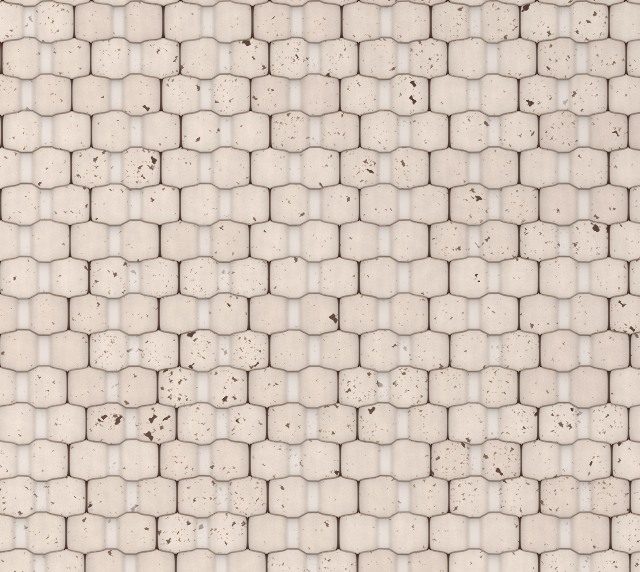
Reproduce this texture procedurally as a WebGL 1 fragment shader.

```glsl
precision highp float;
uniform vec2 u_resolution;

// Layout: one row height is the unit of length
const float COLUMNS = 7.18;
const float ROWS = 15.66;
const float TILE_WIDTH = 2.44;
const float TOP_OFFSET = 0.10;
const float EVEN_SHIFT = 0.82;
const float ODD_SHIFT = 0.03;
const float LOBE_CENTER = 0.28;   // distance from the tile middle
const float LOBE_HALF = 0.22;
const float BEND = 0.075;         // bulge of the row edges
const float LINE_WIDTH = 0.017;
const float JOINT_WIDTH = 0.016;

const vec3 STONE = vec3(0.915, 0.862, 0.815);
const vec3 ROSE = vec3(0.885, 0.820, 0.775);
const vec3 VALLEY = vec3(0.915, 0.885, 0.865);
const vec3 TAN = vec3(0.68, 0.57, 0.47);
const vec3 BROWN = vec3(0.47, 0.38, 0.32);
const vec3 DEEP = vec3(0.18, 0.09, 0.07);

float hash(vec2 p) {
  return fract(sin(dot(p, vec2(127.1, 311.7))) * 43758.5);
}

// Horizontal tile coordinate: the integer part names the tile
float tileCoord(float row, float x) {
  float shift = mod(row, 2.0) < 0.5 ? EVEN_SHIFT : ODD_SHIFT;
  float drift = 0.009 * row * (0.67 - x);
  return x * COLUMNS - shift + drift + 0.03 * (hash(vec2(row, 3.0)) - 0.5);
}

// Position across a lobe: 0 at its crest, 1 at its sides
float lobeSide(float t) {
  return abs(abs(t - 0.5) - LOBE_CENTER) / LOBE_HALF;
}

float hump(float row, float x) {
  float s = min(lobeSide(fract(tileCoord(row, x))), 1.0);
  return 1.0 - s * s * s * s;
}

// Edge above a row: upper lobes push down, lower lobes push up
float rowEdge(float row, float x) {
  return row + BEND * (hump(row - 1.0, x) - hump(row, x));
}

// Scattered irregular holes, one candidate per cell
float pits(vec2 p, float density, float blur) {
  p += 0.09 * sin(p.yx * 8.0) + 0.05 * sin(p.yx * 19.0 + 1.7);
  vec2 cell = floor(p);
  float a = hash(cell);
  float b = hash(cell + 17.3);
  vec2 offset = fract(p) - 0.32 - 0.36 * vec2(a, b);
  offset *= mix(vec2(0.75, 1.35), vec2(1.5, 0.7), b);
  float radius = 0.09 + 0.17 * hash(cell + 5.9);
  float hole = 1.0 - smoothstep(radius - blur, radius + blur, length(offset));
  return hole * step(hash(cell + 41.7), density);
}

void main() {
  vec2 uv = gl_FragCoord.xy / u_resolution;
  float px = ROWS / u_resolution.y;
  float r = (1.0 - uv.y) * ROWS - TOP_OFFSET;

  // Find the row between its curved edges
  float nearest = floor(r + 0.5);
  float row = r < rowEdge(nearest, uv.x) ? nearest - 1.0 : nearest;
  float fromTop = r - rowEdge(row, uv.x);
  float fromBottom = rowEdge(row + 1.0, uv.x) - r;
  float edge = max(min(fromTop, fromBottom), 0.0);

  float coord = tileCoord(row, uv.x);
  float t = fract(coord);
  vec2 id = vec2(floor(coord), row);
  float seed = hash(id + 2.0);
  float joint = min(t, 1.0 - t) * TILE_WIDTH;
  float side = min(lobeSide(t), 1.0);
  vec2 q = vec2(t * TILE_WIDTH, r - row) + 37.0 * vec2(seed, hash(id + 9.0));

  // Stone tone with faint upright bands and mottling
  float bands = sin(q.x * 9.0 + sin(q.y * 3.0)) + 0.6 * sin(q.x * 23.0 + 0.8 * sin(q.y * 5.0));
  float mottle = sin(q.x * 5.0 + 2.0 * sin(q.y * 4.0)) * sin(q.y * 7.0 + sin(q.x * 6.0));
  vec3 color = mix(STONE, ROSE, seed * seed * 0.9 + 0.1 * hash(id + 6.0));
  color *= 1.0 + 0.008 * bands + 0.012 * mottle;
  color *= 1.0 + 0.025 * (hash(floor(q * 24.0)) - 0.5);

  // Rounded lobes and the pale hollow between them
  float hollow = 1.0 - smoothstep(0.035, 0.085, abs(t - 0.5));
  float flank = (abs(t - 0.5) - 0.075) * 38.0;
  color = mix(color, VALLEY, 0.75 * hollow);
  color *= 1.0 - 0.045 * exp(-flank * flank) - 0.05 * pow(side, 4.0) * (1.0 - hollow);
  color *= 1.0 - 0.12 * exp(-joint * 12.0);

  // Shadow from the row above, and the turned lower rim
  float overhang = hump(row - 1.0, uv.x) * (1.0 - hump(row, uv.x));
  color *= 1.0 - (0.06 + 0.18 * overhang) * exp(-max(fromTop, 0.0) * 9.0);
  color *= 1.0 - 0.13 * exp(-max(fromBottom, 0.0) * 13.0);

  // Pores from coarse to fine
  float wear = pow(hash(id + 23.0), 2.0);
  float cluster = 0.6 + 0.6 * mottle;
  float scale = 2.3;
  for (int i = 0; i < 4; i++) {
    float level = float(i) / 3.0;
    float density = (0.015 + 0.05 * level + wear * mix(0.11, 0.28, level)) * cluster;
    float hole = pits(q * scale + 11.0 * level, density, px * scale * 0.8);
    vec3 pore = mix(mix(DEEP, BROWN, 0.25 + 0.3 * seed), TAN, level * 0.8);
    color = mix(color, pore, hole * (0.9 - 0.25 * level) * (1.0 - 0.6 * hollow));
    scale *= 1.75;
  }

  // Seams between rows, fading in places
  float seam = 1.0 - smoothstep(LINE_WIDTH - px * 0.4, LINE_WIDTH + px * 0.9, edge);
  float fade = 0.62 + 0.22 * sin(uv.x * 47.0 + row * 2.3) * sin(uv.x * 19.0 + row);
  color = mix(color, BROWN, seam * fade);

  // Dark joints, opening into wedges at the corners
  float gap = JOINT_WIDTH * (0.6 + 0.9 * hash(vec2(floor(coord + 0.5), row + 31.0)));
  gap += 0.035 * exp(-edge * 16.0);
  float cut = 1.0 - smoothstep(gap - px * 0.4, gap + px * 0.9, joint);
  color = mix(color, mix(BROWN, DEEP, 0.45 + 0.5 * exp(-edge * 7.0)), cut * 0.88);

  // Light falls off toward the upper right
  color *= 1.015 - 0.05 * uv.x * (0.4 + 0.6 * uv.y);
  gl_FragColor = vec4(color, 1.0);
}
```
